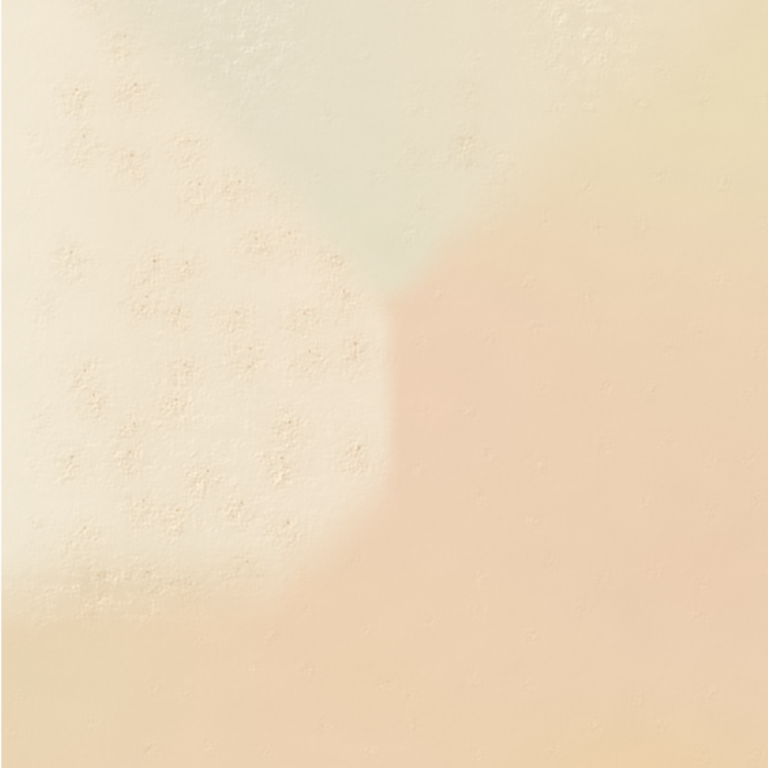
Write a Shadertoy shader that draws this background.

```glsl
// Pale plaster-like wash: a cream field at the left, a sage wedge at the top
// and a peach-to-straw field at the right, joined by soft wavering borders.
// Half planes shape the fields; scattered embossed stamps and noise add grain.

#define STAMP_SPACING 0.070
#define STAMP_RADIUS 0.031
#define STAMP_DENSITY 0.74
#define FLECK_SPACING 0.074
#define FLECK_RADIUS 0.012
#define RELIEF_SCALE 205.0
#define RELIEF_STRENGTH 0.058
#define BORDER_WAVER 0.028
#define CLOUD_STRENGTH 0.014

vec2 hash2(vec2 p) {
    vec3 q = fract(vec3(p.xyx) * vec3(0.1031, 0.1030, 0.0973));
    q += dot(q, q.yzx + 33.33);
    return fract((q.xx + q.yz) * q.zy);
}

// Gradient noise, about -0.7 to 0.7
float cornerSlope(vec2 cell, vec2 offset) {
    return dot(hash2(cell) * 2.0 - 1.0, offset);
}

float gradientNoise(vec2 p) {
    vec2 i = floor(p), f = fract(p);
    vec2 u = f * f * f * (f * (f * 6.0 - 15.0) + 10.0);
    vec2 e = vec2(1.0, 0.0);
    float low = mix(cornerSlope(i, f), cornerSlope(i + e, f - e), u.x);
    float high = mix(cornerSlope(i + e.yx, f - e.yx), cornerSlope(i + e.xx, f - e.xx), u.x);
    return mix(low, high, u.y);
}

float fbm(vec2 p) {
    float sum = 0.0, weight = 0.5;
    for (int i = 0; i < 4; i++) {
        sum += weight * gradientNoise(p);
        p = p * 2.03 + 17.3;
        weight *= 0.5;
    }
    return sum;
}

float glow(vec2 p, vec2 center, vec2 radius) {
    vec2 d = (p - center) / radius;
    return exp(-dot(d, d));
}

// Scattered marks: x is the soft patch, y the small pip near its top
vec2 stamps(vec2 p, float spacing, float radius, float density) {
    vec2 home = floor(p / spacing), marks = vec2(0.0);
    for (int j = -1; j <= 1; j++)
    for (int i = -1; i <= 1; i++) {
        vec2 cell = home + vec2(i, j);
        vec2 center = (cell + 0.2 + 0.6 * hash2(cell + 41.0)) * spacing;
        float present = step(hash2(cell + 97.0).x, density);
        vec2 d = (p - center) / radius;
        float pip = 1.0 - smoothstep(0.03, 0.10, length(d - vec2(0.1, 0.4)));
        marks = max(marks, present * vec2(exp(-dot(d, d) * 1.3), pip));
    }
    return marks;
}

vec3 creamField(vec2 p) {
    vec3 c = mix(vec3(0.948, 0.912, 0.835), vec3(0.942, 0.893, 0.808), smoothstep(0.0, 0.2, p.x));
    c = mix(c, vec3(0.943, 0.882, 0.796), 0.6 * smoothstep(0.25, 0.5, p.x));
    return mix(c, vec3(0.920, 0.868, 0.765), glow(p, vec2(0.16, 0.24), vec2(0.18, 0.05)));
}

vec3 sageField(vec2 p) {
    vec3 c = mix(vec3(0.905, 0.873, 0.785), vec3(0.921, 0.873, 0.775), smoothstep(0.36, 0.75, p.x));
    return mix(c, vec3(0.897, 0.871, 0.773), glow(p, vec2(0.47, 0.68), vec2(0.12, 0.10)));
}

vec3 peachField(vec2 p) {
    vec3 c = mix(vec3(0.924, 0.826, 0.707), vec3(0.914, 0.857, 0.722), smoothstep(0.50, 0.88, p.y));
    c = mix(c, vec3(0.932, 0.818, 0.717), 0.8 * glow(p, vec2(0.54, 0.49), vec2(0.25, 0.23)));
    c = mix(c, vec3(0.921, 0.804, 0.694), 0.7 * glow(p, vec2(0.92, 0.25), vec2(0.28, 0.18)));
    c = mix(c, vec3(0.930, 0.820, 0.692), 0.7 * glow(p, vec2(0.45, 0.12), vec2(0.25, 0.14)));
    c = mix(c, vec3(0.910, 0.834, 0.704), glow(p, vec2(0.0, 0.12), vec2(0.26, 0.16)));
    return mix(c, vec3(0.922, 0.815, 0.662), 0.8 * glow(p, vec2(0.84, 0.0), vec2(0.22, 0.08)));
}

void mainImage(out vec4 fragColor, in vec2 fragCoord) {
    vec2 uv = fragCoord / iResolution.xy;
    vec2 waver = vec2(fbm(uv * 13.0 + 5.0), fbm(uv * 13.0 + 63.0));
    vec2 p = uv + BORDER_WAVER * waver;

    // Field coverage from soft half planes
    float upperFade = mix(0.065, 0.04, smoothstep(0.2, 0.45, uv.x));
    float upper = smoothstep(-upperFade, upperFade, (1.145 - 1.055 * p.x - p.y) * 0.69);
    float right = smoothstep(-0.017, 0.017, 0.509 - mix(uv.x, p.x, 0.4));
    float floorLine = max(0.222 + 0.07 * p.x, 0.375 + 0.85 * (p.x - 0.51));
    float lower = smoothstep(-0.065, 0.06, p.y - floorLine);
    float cream = upper * right * lower;
    float fade = mix(0.028, 0.11, smoothstep(0.55, 0.9, p.x));
    float sage = smoothstep(-fade, fade, (p.y - 0.60 - 1.02 * (p.x - 0.51)) * 0.70);
    sage *= smoothstep(0.575, 0.645, p.y);
    vec3 color = mix(peachField(uv), sageField(uv), sage);
    color = mix(color, creamField(uv), cream);
    color += CLOUD_STRENGTH * fbm(uv * vec2(14.0, 20.0));

    // Embossed grain within stamps and a few worn patches
    vec2 grain = uv * RELIEF_SCALE;
    float relief = gradientNoise(grain) - gradientNoise(grain + vec2(0.5, -0.5));
    relief += 0.7 * (gradientNoise(grain * 0.43) - gradientNoise(grain * 0.43 + vec2(0.4, -0.4)));
    float ragged = smoothstep(-0.22, 0.28, fbm(uv * vec2(42.0, 58.0)));
    vec2 stamp = stamps(uv + 0.3 * waver * STAMP_RADIUS, STAMP_SPACING, STAMP_RADIUS, STAMP_DENSITY);
    float sparse = sage * glow(uv, vec2(0.60, 0.79), vec2(0.07, 0.10));
    stamp *= max(cream * smoothstep(0.02, 0.08, uv.x), 0.8 * sparse);
    stamp.x *= 0.35 + 0.9 * ragged;
    float worn = glow(uv, vec2(0.32, 0.95), vec2(0.08, 0.09))
               + glow(uv, vec2(0.76, 0.96), vec2(0.07, 0.07))
               + glow(uv, vec2(0.13, 0.23), vec2(0.13, 0.04))
               + 0.5 * cream * glow(uv, vec2(0.30, 0.42), vec2(0.20, 0.16));
    vec2 fleck = stamps(uv + 0.37, FLECK_SPACING, FLECK_RADIUS, 0.85) * (1.0 - cream);
    color += RELIEF_STRENGTH * relief * (0.09 + stamp.x + 0.8 * worn * ragged + 0.4 * fleck.x);
    color -= vec3(0.010, 0.022, 0.037) * stamp.x;
    color += vec3(0.020, 0.022, 0.030) * worn * (ragged - 0.45);
    color -= vec3(0.05, 0.08, 0.11) * (stamp.y + 0.2 * fleck.y);

    // Thin pale margin along the left side
    color = mix(vec3(0.99), color, smoothstep(0.001, 0.0026, uv.x));
    fragColor = vec4(clamp(color, 0.0, 1.0), 1.0);
}
```
